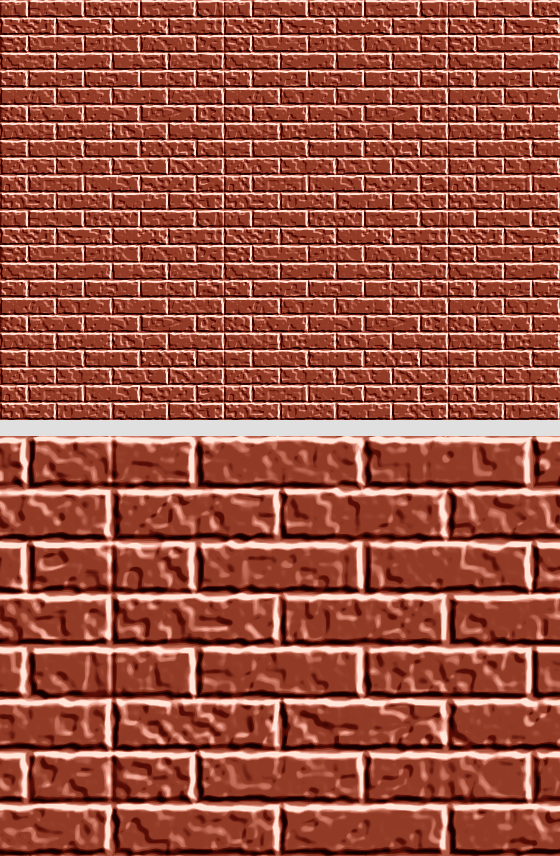
Top: the whole. Bottom: its middle third, enlarged.
A WebGL 1 fragment shader for this texture:

```glsl
precision highp float;
// Embossed red brick wall in running bond: ten bricks across, 24 courses.
// A height field of rough faces and sunk joints is lit from the upper right;
// the slope towards the light picks a colour from a dark-to-pale ramp.
uniform vec2 u_resolution;

// Layout, in units of one course height
const vec2 WALL = vec2(32.0, 24.0);       // whole canvas
const vec2 BRICK = vec2(3.2, 1.0);
const vec2 TILE_BRICKS = vec2(4.0, 12.0); // bricks before the wear repeats
const vec2 TILE = vec2(12.8, 12.0);

// Relief
const float JOINT_INNER = 0.02;   // joint floor, from its centre line
const float JOINT_OUTER = 0.13;   // full brick height
const float EDGE_WOBBLE = 0.09;
const float PIT_DEPTH = 0.42;
const float SEAM_DEPTH = 0.4;
const float SEAM_WIDTH = 0.08;
const vec2 LIGHT_STEP = vec2(0.042, 0.042);
const float RELIEF_GAIN = 1.2;
const float JOINT_LIFT = 0.16;    // paler tone beside the joints
const float BIAS = 0.03;

// Colour ramp from shadow to highlight
const vec3 SHADOW = vec3(0.08, 0.00, 0.00);
const vec3 DEEP_RED = vec3(0.34, 0.05, 0.02);
const vec3 CLAY = vec3(0.57, 0.23, 0.15);
const vec3 ROSE = vec3(0.76, 0.42, 0.34);
const vec3 PINK = vec3(0.94, 0.65, 0.58);
const vec3 HIGHLIGHT = vec3(1.00, 0.90, 0.85);

float hash(vec2 p) {
  vec3 q = fract(vec3(p.xyx) * 0.1031);
  q += dot(q, q.yzx + 33.33);
  return fract((q.x + q.y) * q.z);
}

// Value noise that wraps after one tile; TILE * freq must be whole
float tileNoise(vec2 p, float freq, float seed) {
  vec2 period = floor(TILE * freq + 0.5);
  vec2 cell = floor(p * freq);
  vec2 f = fract(p * freq);
  f = f * f * (3.0 - 2.0 * f);
  vec2 a = mod(cell, period) + seed;
  vec2 b = mod(cell + 1.0, period) + seed;
  return mix(mix(hash(a), hash(vec2(b.x, a.y)), f.x),
             mix(hash(vec2(a.x, b.y)), hash(b), f.x), f.y);
}

// Brick index in the running bond
vec2 brickCell(vec2 p) {
  float course = floor(p.y);
  return vec2(floor(p.x / BRICK.x + 0.5 * mod(course, 2.0)), course);
}

// Distance from the nearest joint centre line
float jointDistance(vec2 p) {
  vec2 id = brickCell(p);
  vec2 origin = vec2((id.x - 0.5 * mod(id.y, 2.0)) * BRICK.x, id.y);
  vec2 inset = 0.5 * BRICK - abs(p - origin - 0.5 * BRICK);
  return min(inset.x, inset.y);
}

float wallHeight(vec2 p) {
  // Brick body with worn edges
  float wobble = (tileNoise(p, 5.0, 17.0) - 0.5) * EDGE_WOBBLE;
  float body = smoothstep(JOINT_INNER, JOINT_OUTER, jointDistance(p) + wobble);

  // Flat faces broken by pits, rougher on some bricks
  float grain = 0.6 * tileNoise(p, 5.0, 71.0) + 0.4 * tileNoise(p, 2.5, 139.0);
  float fine = tileNoise(p, 7.5, 211.0);
  float pits = 1.0 - smoothstep(0.30, 0.54, grain);
  float wear = mix(0.65, 1.15, hash(mod(brickCell(p), TILE_BRICKS) + 5.0));
  float rough = wear * (PIT_DEPTH * pits - 0.16 * fine);

  // Faint vertical seam where the wear repeats
  float seamX = abs(mod(p.x + 0.5 * TILE.x, TILE.x) - 0.5 * TILE.x);
  float seam = SEAM_DEPTH * (1.0 - smoothstep(0.0, SEAM_WIDTH, seamX));
  return body * (1.0 - rough - seam);
}

vec3 clayRamp(float v) {
  vec3 c = mix(SHADOW, DEEP_RED, smoothstep(-0.85, -0.38, v));
  c = mix(c, CLAY, smoothstep(-0.38, -0.04, v));
  c = mix(c, ROSE, smoothstep(0.04, 0.30, v));
  c = mix(c, PINK, smoothstep(0.30, 0.58, v));
  return mix(c, HIGHLIGHT, smoothstep(0.58, 0.88, v));
}

void main() {
  vec2 p = gl_FragCoord.xy / u_resolution * WALL;
  float slope = wallHeight(p - LIGHT_STEP) - wallHeight(p + LIGHT_STEP);
  float nearJoint = 1.0 - smoothstep(0.06, 0.24, jointDistance(p));
  float shade = RELIEF_GAIN * slope + JOINT_LIFT * nearJoint + BIAS;
  gl_FragColor = vec4(clayRamp(shade), 1.0);
}
```
